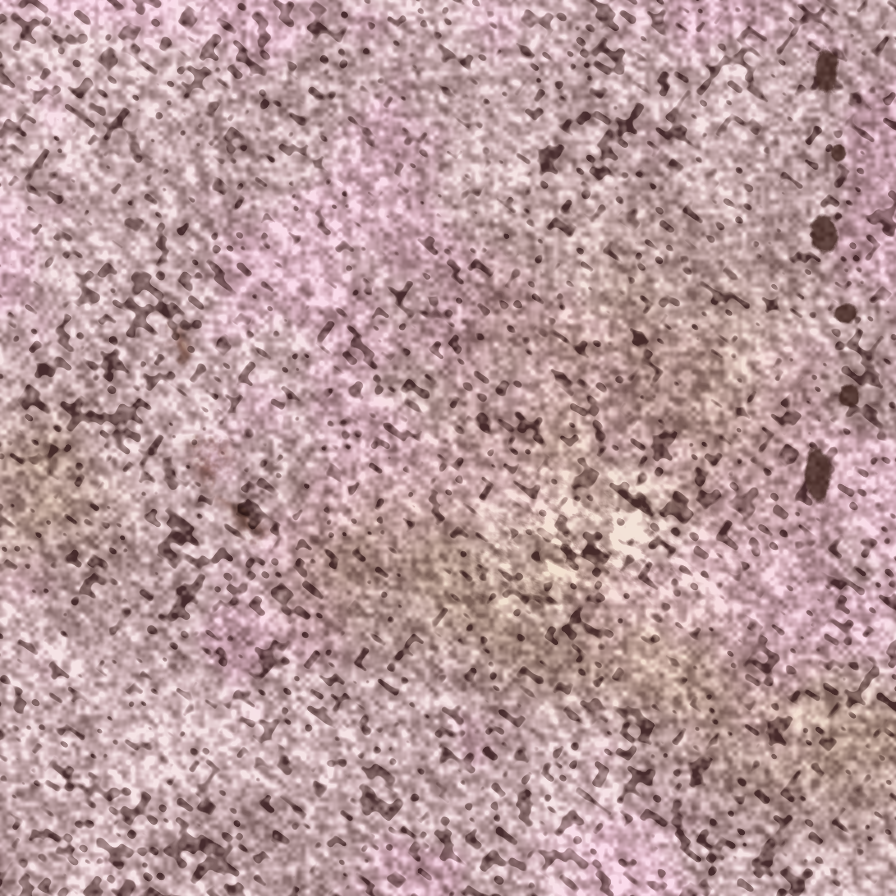
This texture is drawn by a WebGL 1 fragment shader. Its source:

```glsl
precision highp float;
// Mottled pink and brown mineral surface with dark grains, pale flecks and rusty stains.

uniform vec2 u_resolution;

float hash(vec2 cell) {
  return fract(sin(dot(cell, vec2(127.1, 311.7))) * 43758.5453);
}

float noise(vec2 p) {
  vec2 cell = floor(p);
  vec2 f = fract(p);
  f = f * f * (3.0 - 2.0 * f);
  return mix(mix(hash(cell), hash(cell + vec2(1.0, 0.0)), f.x),
             mix(hash(cell + vec2(0.0, 1.0)), hash(cell + 1.0), f.x), f.y);
}

float fbm(vec2 p) {
  float sum = 0.0;
  float weight = 0.5;
  for (int i = 0; i < 5; i++) {
    sum += weight * noise(p);
    p = mat2(1.6, 1.2, -1.2, 1.6) * p + 7.3;
    weight *= 0.5;
  }
  return sum / 0.97;
}

float segmentDistance(vec2 p, vec2 a, vec2 b) {
  vec2 ab = b - a;
  return length(p - a - ab * clamp(dot(p - a, ab) / dot(ab, ab), 0.0, 1.0));
}

// Soft spot that fades out with distance from its centre
float spot(vec2 p, vec2 centre, vec2 size) {
  vec2 d = (p - centre) / size;
  return exp(-dot(d, d));
}

// Tone ramp from dark grain to pale ground
vec3 ramp(float tone) {
  vec3 c = mix(vec3(0.28, 0.17, 0.18), vec3(0.50, 0.39, 0.39), smoothstep(0.25, 0.50, tone));
  c = mix(c, vec3(0.73, 0.62, 0.63), clamp((tone - 0.50) / 0.23, 0.0, 1.0));
  c = mix(c, vec3(0.84, 0.73, 0.75), clamp((tone - 0.73) / 0.11, 0.0, 1.0));
  return mix(c, vec3(0.96, 0.89, 0.90), clamp((tone - 0.84) / 0.13, 0.0, 1.0));
}

void main() {
  vec2 p = gl_FragCoord.xy / u_resolution;
  vec2 warped = p + 0.08 * (vec2(fbm(p * 6.0), fbm(p * 6.0 + 31.0)) - 0.5);
  // Grain axes: x runs down to the right, y across it
  vec2 q = vec2(dot(p, vec2(0.8, -0.6)), dot(p, vec2(0.6, 0.8)));

  // Broad zones
  float patches = fbm(p * 7.0 + 3.0);
  float clusters = fbm(p * 11.0 + 19.0);
  float band = segmentDistance(warped, vec2(0.42, 0.38), vec2(1.0, 0.14));
  float brown = spot(warped, vec2(0.69, 0.55), vec2(0.19, 0.20))
              + exp(-band * band / 0.007)
              + spot(warped, vec2(0.03, 0.45), vec2(0.10, 0.09));
  brown = clamp(brown * (0.35 + 1.1 * fbm(p * 16.0 + 47.0)), 0.0, 1.0);
  float pink = smoothstep(0.46, 0.68, patches) * (1.0 - 0.8 * brown);

  // Fine grain
  float grain = noise(q * vec2(95.0, 125.0)) - 0.5;
  float fine = noise(p * 195.0 + 11.0) - 0.5;
  float tone = 0.78 + 0.34 * grain + 0.29 * fine + 0.30 * (clusters - 0.5);
  tone += 0.04 * pink - 0.10 * brown;
  tone += 0.10 * spot(p, vec2(0.03, 0.97), vec2(0.22, 0.16));

  // Dark specks, gathered in clusters
  float density = 0.5 * (fbm(p * 9.0 + 71.0) - 0.5) - 0.05 * brown;
  float specks = noise(q * vec2(92.0, 112.0) + 53.0) + density;
  tone -= 0.33 * smoothstep(0.66, 0.82, specks);

  // Pale slanting flecks
  float fleckZone = spot(warped, vec2(0.65, 0.38), vec2(0.13, 0.07));
  float flecks = fbm(q * vec2(28.0, 52.0) + 23.0);
  tone += 0.38 * fleckZone * smoothstep(0.46, 0.62, flecks);

  // Tints over the tone ramp
  vec3 color = ramp(tone);
  color *= mix(vec3(1.0), vec3(1.02, 0.96, 1.02), pink);
  color *= mix(vec3(1.0), vec3(0.99, 0.99, 0.90), brown);

  // Rusty vein on the left
  float vein = segmentDistance(warped, vec2(0.20, 0.63), vec2(0.29, 0.41));
  float rust = (1.0 - smoothstep(0.004, 0.035, vein)) * smoothstep(0.42, 0.62, fbm(p * 24.0 + 5.0));
  color = mix(color, color * vec3(0.62, 0.50, 0.44), rust);

  // Dark brown inclusions down the right edge
  float ragged = 0.8 * (fbm(p * 60.0) - 0.5);
  for (int i = 0; i < 6; i++) {
    float id = float(i);
    vec2 centre = vec2(0.91 + 0.05 * hash(vec2(id, 3.0)), 0.47 + 0.09 * id);
    vec2 size = vec2(0.009 + 0.007 * hash(vec2(id, 8.0)), 0.010 + 0.020 * hash(vec2(id, 5.0)));
    float edge = length((p - centre) / size) + ragged;
    float inside = 1.0 - smoothstep(0.8, 1.1, edge);
    color = mix(color, vec3(0.31, 0.20, 0.18) + 0.12 * fine, 0.92 * inside);
  }

  gl_FragColor = vec4(clamp(color, 0.0, 1.0), 1.0);
}
```
